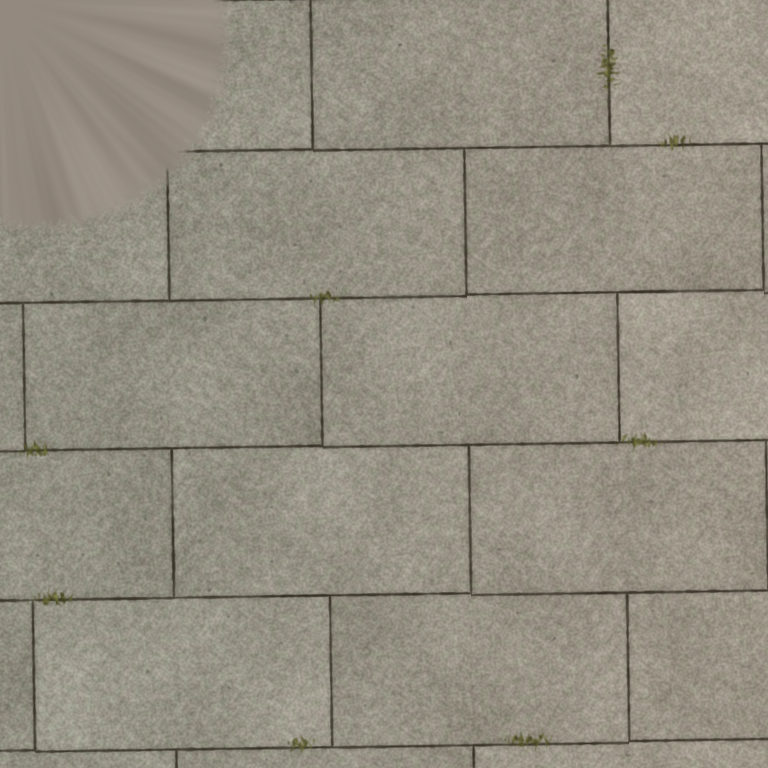
This texture is drawn by a Shadertoy shader. Its source:

```glsl
const vec2 STONE = vec2(0.387, 0.1943);

float hash(vec2 p) {
    vec3 q = fract(p.xyx * vec3(0.1031, 0.1030, 0.0973));
    q += dot(q, q.yzx + 33.33);
    return fract((q.x + q.y) * q.z);
}

// Dot product of a random unit gradient with the offset from its corner
float corner(vec2 cell, vec2 offset) {
    float angle = 6.2832 * hash(cell);
    return dot(vec2(cos(angle), sin(angle)), offset);
}

float gradientNoise(vec2 p) {
    vec2 i = floor(p), f = p - i;
    vec2 u = f * f * f * (f * (f * 6.0 - 15.0) + 10.0);
    vec2 e = vec2(1.0, 0.0);
    return mix(mix(corner(i, f), corner(i + e.xy, f - e.xy), u.x),
               mix(corner(i + e.yx, f - e.yx), corner(i + e.xx, f - e.xx), u.x), u.y);
}

// Octaves are turned so that no lattice direction shows
float fbm(vec2 p) {
    float sum = 0.0, amp = 0.5;
    for (int i = 0; i < 4; i++) {
        sum += amp * gradientNoise(p);
        p = mat2(1.6, 1.2, -1.2, 1.6) * p + 17.3;
        amp *= 0.6;
    }
    return sum;
}

// Half-bond stagger, drifting slightly from row to row
float rowShift(float row) {
    return mod(row, 2.0) > 0.5 ? 0.230 : 0.046 - 0.0033 * row;
}

vec3 stoneColor(vec2 p, vec2 id) {
    vec3 col = mix(vec3(0.572, 0.562, 0.508), vec3(0.612, 0.585, 0.530), smoothstep(0.1, 1.0, p.x));
    col += 0.03 * (hash(id + 40.0) - 0.5);
    col += 0.10 * fbm(p * 6.0 + id * 3.7);
    // Grain, from coarse to fine
    vec2 turned = mat2(0.8, 0.6, -0.6, 0.8) * p;
    col += 0.05 * gradientNoise(turned * 60.0);
    col += 0.07 * gradientNoise(turned * 125.0 + 31.0);
    col += 0.085 * gradientNoise(turned.yx * 250.0 + 9.0);
    col += vec3(0.018, -0.012, 0.014) * gradientNoise(p * 80.0 + 50.0);
    // Sparse dark pits
    return col * (1.0 - 0.2 * smoothstep(0.48, 0.65, gradientNoise(p * 85.0 + 80.0)));
}

// Grass tufts growing out of the joints
vec3 addTufts(vec3 col, vec2 p) {
    for (int i = 0; i < 8; i++) {
        float n = float(i);
        float row = mod(4.0 + 3.0 * n, 5.0);
        vec2 center = vec2(fract(0.89 - 0.051 * n * n), row * STONE.y + 0.003);
        vec2 size = vec2(0.026 + 0.026 * hash(vec2(n, 5.0)), 0.014);
        vec2 grain = vec2(210.0, 100.0);
        if (i == 5) { // upright tuft in a vertical joint
            float shift = rowShift(row);
            center.x = shift + STONE.x * round((center.x - shift) / STONE.x);
            center.y += 0.5 * STONE.y;
            size = vec2(0.018, 0.045);
            grain = grain.yx;
        }
        vec2 d = p - center;
        float blades = gradientNoise(d * grain + n * 13.0);
        float cover = smoothstep(0.0, 0.7, 0.75 - length(d / size) + 0.9 * blades);
        vec3 green = mix(vec3(0.22, 0.22, 0.10), vec3(0.46, 0.46, 0.24),
                         0.5 + gradientNoise(d * 150.0 + n));
        col = mix(col, green, 0.85 * cover);
    }
    return col;
}

// Smooth fan of radial streaks filling the upper left corner
vec3 addFan(vec3 col, vec2 uv) {
    vec2 d = vec2(uv.x, 1.0 - uv.y);
    float r = length(d), angle = atan(d.y, d.x + 1e-5);
    float edge = 0.298 + 0.026 * sin(2.0 * angle) + 0.020 * gradientNoise(vec2(angle * 38.0, 3.0));
    float streak = gradientNoise(vec2(angle * 8.0, r * 2.0))
                 + 0.35 * gradientNoise(vec2(angle * 24.0, r * 3.0 + 7.0));
    vec3 fan = vec3(0.575, 0.537, 0.495) + 0.08 * streak * smoothstep(0.02, 0.28, r);
    return mix(col, fan, 1.0 - smoothstep(edge - 0.022, edge + 0.006, r));
}

void mainImage(out vec4 fragColor, in vec2 fragCoord) {
    vec2 uv = fragCoord / iResolution.xy;
    float px = 1.0 / iResolution.y;

    // Slightly turned paving grid
    vec2 p = uv + 0.0155 * vec2(uv.y, -uv.x) - vec2(0.0, 0.022);

    // Bed joints step a little from stone to stone
    float bed = round(p.y / STONE.y);
    float segment = floor((p.x - rowShift(bed)) / STONE.x);
    float bedY = bed * STONE.y + 0.005 * (hash(vec2(segment, bed) + 11.0) - 0.5);
    float row = p.y > bedY ? bed : bed - 1.0;

    float along = (p.x - rowShift(row)) / STONE.x;
    float headDist = abs(fract(along + 0.5) - 0.5) * STONE.x;
    float jointDist = min(abs(p.y - bedY), headDist) + 0.0011 * gradientNoise(p * 110.0);

    vec3 col = stoneColor(p, vec2(floor(along), row));

    // Faint grime at stone edges, then soft joints of uneven depth
    col *= 1.0 - 0.07 * (1.0 - smoothstep(0.001, 0.008, jointDist));
    float width = 0.0027 + 0.0010 * gradientNoise(p * 18.0);
    float joint = 1.0 - smoothstep(0.0001, width + 0.3 * px, jointDist);
    float depth = clamp(0.86 + 0.35 * gradientNoise(p * 28.0 + 5.0), 0.5, 1.0);
    col = mix(col, vec3(0.22, 0.20, 0.15), depth * joint);

    col = addTufts(col, p);
    col = addFan(col, uv);
    fragColor = vec4(clamp(col, 0.0, 1.0), 1.0);
}
```
